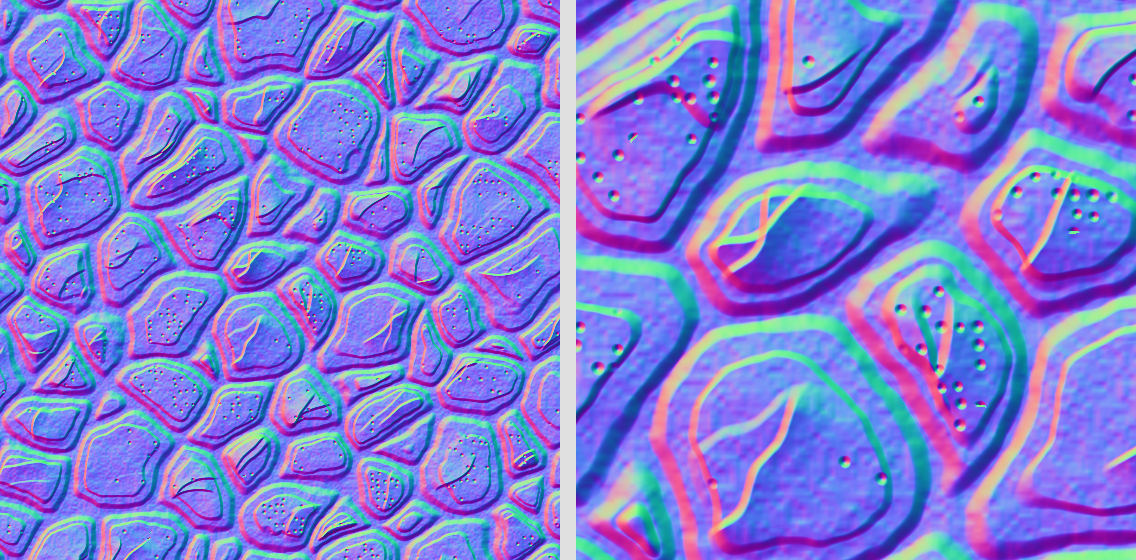
Left, the full canvas; right, a detail of the centre.
Write a WebGL 1 fragment shader that draws this texture map.

```glsl
precision highp float;
// Tangent-space normal map of tightly packed, irregular cobblestones.
// A weighted Voronoi pattern gives each stone a height profile with a worn
// flank, a crisp inner ledge, creases and pits; its slopes become the colours.

uniform vec2 u_resolution;

const float STONES_ACROSS = 8.8;
const float SLOPE_STEP = 0.0013;   // sampling distance on the canvas
const float MAX_WEIGHT = 0.7;      // spread of stone sizes

float hash(vec2 p) {
  vec3 q = fract(p.xyx * vec3(0.1031, 0.1030, 0.0973));
  q += dot(q, q.yzx + 33.33);
  return fract((q.x + q.y) * q.z);
}

vec2 hash2(vec2 p) {
  return vec2(hash(p + 11.3), hash(p + 47.9));
}

float noise(vec2 p) {
  vec2 i = floor(p), f = fract(p);
  f = f * f * f * (f * (f * 6.0 - 15.0) + 10.0);
  float low = mix(hash(i), hash(i + vec2(1.0, 0.0)), f.x);
  float high = mix(hash(i + vec2(0.0, 1.0)), hash(i + 1.0), f.x);
  return mix(low, high, f.y);
}

vec2 rotate(vec2 p, float angle) {
  float c = cos(angle), s = sin(angle);
  return vec2(c * p.x + s * p.y, c * p.y - s * p.x);
}

// Stone centre in xy, size weight in z.
vec3 stoneSeed(vec2 cell) {
  float size = hash(cell + 83.1);
  return vec3(cell + 0.1 + 0.8 * hash2(cell), MAX_WEIGHT * size * size);
}

// Seed of the stone that owns p.
vec3 ownerStone(vec2 p) {
  vec3 owner = vec3(0.0);
  float best = 1e5;
  for (int y = -2; y <= 2; y++)
    for (int x = -2; x <= 2; x++) {
      vec3 seed = stoneSeed(floor(p) + vec2(x, y));
      vec2 r = p - seed.xy;
      float power = dot(r, r) - seed.z;
      if (power < best) { best = power; owner = seed; }
    }
  return owner;
}

// Distance to the stone's border, with rounded corners.
float borderDistance(vec2 p, vec3 owner, float sharpness) {
  float sum = 0.0;
  vec2 r = p - owner.xy;
  float ownPower = dot(r, r) - owner.z;
  for (int y = -2; y <= 2; y++)
    for (int x = -2; x <= 2; x++) {
      vec3 seed = stoneSeed(floor(p) + vec2(x, y));
      float gap = distance(seed.xy, owner.xy);
      vec2 s = p - seed.xy;
      float edge = (dot(s, s) - seed.z - ownPower) / (2.0 * max(gap, 0.05));
      if (gap > 0.001) sum += exp(-sharpness * edge);
    }
  return -log(max(sum, 1e-9)) / sharpness;
}

// One curved ledge along the rising diagonal, facing either way, that
// rises sharply and fades away behind its lip.
float crease(vec2 local, vec2 id, float wobble) {
  vec2 rnd = hash2(id);
  float turn = 3.1416 * step(0.4, hash(id + 13.9));
  vec2 q = rotate(local, 0.8 + 1.4 * (hash(id + 5.7) - 0.5) + turn);
  float side = q.y + (rnd.x - 0.5) * 0.5 + (rnd.y - 0.5) * 1.6 * q.x * q.x + wobble;
  float span = 1.0 - smoothstep(0.25, 0.45, abs(q.x - 0.4 * (rnd.y - 0.5)));
  return span * smoothstep(-0.025, 0.025, side) * exp(-5.0 * max(side, 0.0));
}

// Small round holes, one at most per cell.
float pits(vec2 p, float density) {
  vec2 cell = floor(p);
  vec2 centre = 0.35 + 0.3 * hash2(cell + 7.0);
  float radius = mix(0.27, 0.37, hash(cell + 3.1));
  float hole = 1.0 - smoothstep(0.04, radius, distance(fract(p), centre));
  return hole * step(hash(cell + 29.0), density);
}

float stoneHeight(vec2 uv) {
  vec2 p = uv * STONES_ACROSS;
  vec2 warp = vec2(noise(p * 1.4), noise(p * 1.4 + 31.7)) - 0.5;
  // Stretch the stones along the rising diagonal.
  vec2 q = rotate(p, 0.75) * vec2(0.91, 1.09) + 0.3 * warp + 40.0;
  vec3 stone = ownerStone(q);
  vec2 id = floor(stone.xy);
  float d = borderDistance(q, stone, 22.0) + 0.025 * (noise(p * 9.0) - 0.5);
  float ripple = noise(p * 3.3 + 9.0) - 0.5;

  // Flank, sloping shoulder and inner ledge.
  float foot = 0.04 * hash(id + 55.0);
  float h = 0.13 * smoothstep(foot, foot + 0.085, d) + 0.14 * clamp(d, 0.0, 0.3);
  float rim = mix(0.15, 0.23, stone.z / MAX_WEIGHT) + 0.06 * (hash(id + 2.2) - 0.5);
  float ledge = smoothstep(rim, rim + 0.045, d + 0.07 * ripple);
  h += ledge * mix(0.05, 0.12, noise(p * 1.7 + 60.0));

  // Creases and pits stay inside the stone.
  float inside = smoothstep(0.13, 0.2, d);
  vec2 local = rotate(q - stone.xy, -0.75);
  for (int i = 0; i < 2; i++) {
    vec2 key = id + 17.0 * float(i);
    float strength = 0.12 * smoothstep(0.25, 0.6, hash(key + 91.0));
    h += strength * inside * crease(local, key, 0.14 * ripple);
  }
  float density = 0.5 * hash(id + 71.0) * smoothstep(0.15, 0.5, noise(p * 2.0 + 5.0));
  h -= 0.06 * ledge * pits(p * 10.0, density);

  // Weathered surface.
  h += 0.045 * noise(p * 2.6 + 20.0) + 0.016 * noise(p * 11.0) + 0.009 * noise(p * 26.0);
  return h;
}

void main() {
  vec2 uv = gl_FragCoord.xy / u_resolution;
  vec2 e = vec2(SLOPE_STEP, 0.0);
  float h = stoneHeight(uv);
  vec2 rise = vec2(stoneHeight(uv + e.xy), stoneHeight(uv + e.yx)) - h;
  vec2 slope = rise / (SLOPE_STEP * STONES_ACROSS);

  // Red grows on left-facing slopes, green on top-facing ones.
  vec3 normal = normalize(vec3(slope.x, -slope.y, 1.0));
  normal.z = normal.z * 1.2 - 0.24;
  gl_FragColor = vec4(normal * 0.5 + vec2(0.5, 0.49).xyx, 1.0);
}
```
